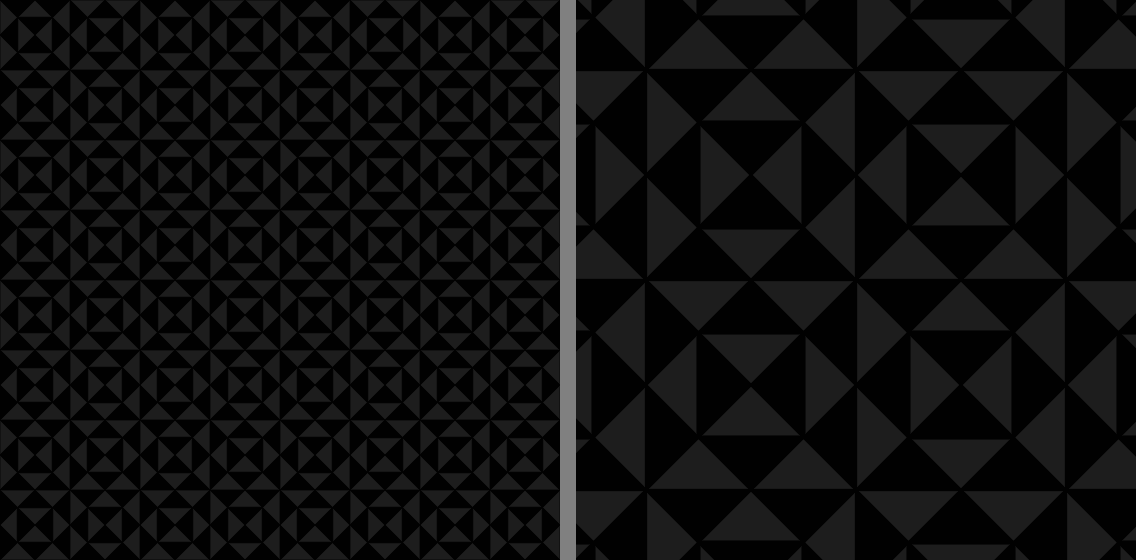
Left: the whole. Right: its middle third, enlarged.
Write a WebGL 1 fragment shader that draws this pattern.

```glsl
precision highp float;
// Dark checkered grid of square tiles, each faceted into triangles by its diagonals, a diamond and an inner square.

uniform vec2 u_resolution;

const float REPEATS = 8.0;            // tiles per side, even so the alternation wraps
const vec3 DARK = vec3(0.002);
const vec3 LIGHT = vec3(0.115);
const float HALF_TILE = 0.5;
const float HALF_SQUARE = 0.25;       // half side of the inner square
const float INSET = 0.006;            // shrink of the light facets, in tiles
const float SQUARE_SLOPE = 0.6;       // below 1 softens the inner square's edges
const float INV_SQRT2 = 0.70710678;

// Signed distance to the nearest facet edge, positive in light facets.
float facetDistance(vec2 p, float orientation) {
    vec2 a = abs(p);
    float reach = max(a.x, a.y);
    float diagonal = (a.x - a.y) * INV_SQRT2;
    float diamond = (HALF_TILE - a.x - a.y) * INV_SQRT2;
    float square = (HALF_SQUARE - reach) * SQUARE_SLOPE;
    float border = HALF_TILE - reach;

    // Each crossed edge swaps light and dark.
    float side = orientation * sign(diagonal) * sign(diamond) * sign(square);
    float nearest = min(min(abs(diagonal), abs(diamond)), min(abs(square), border));
    return side * nearest;
}

void main() {
    vec2 grid = gl_FragCoord.xy / u_resolution * REPEATS;
    vec2 tile = floor(grid);

    // Neighbouring tiles have opposite shading.
    float orientation = 2.0 * mod(tile.x + tile.y, 2.0) - 1.0;
    float edge = facetDistance(fract(grid) - 0.5, orientation);

    // Smooth over about one pixel.
    float halfPixel = 0.55 * REPEATS / min(u_resolution.x, u_resolution.y);
    float light = smoothstep(INSET - halfPixel, INSET + halfPixel, edge);
    gl_FragColor = vec4(mix(DARK, LIGHT, light), 1.0);
}
```
